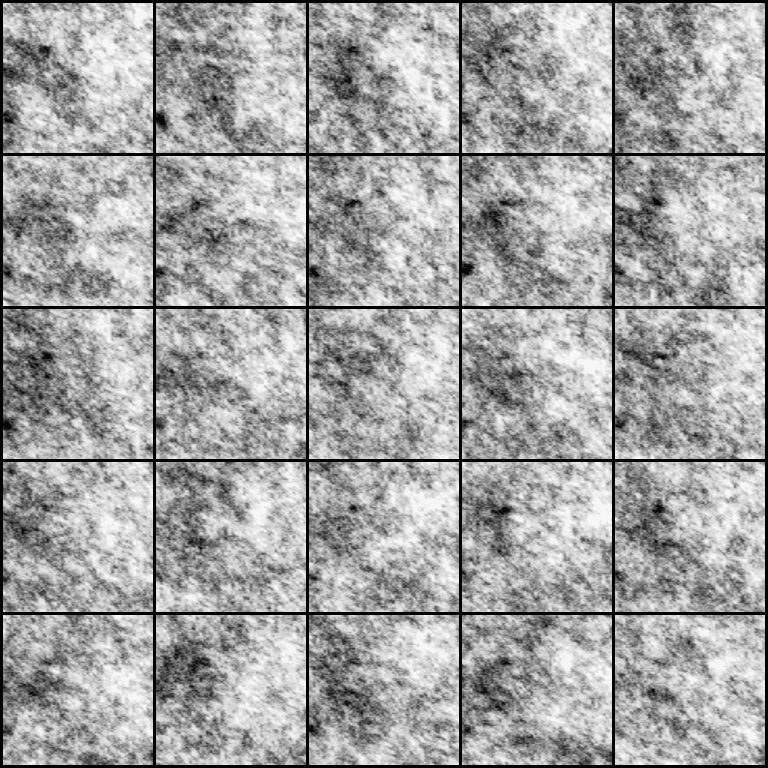
This texture is drawn by a WebGL 1 fragment shader. Its source:

```glsl
precision highp float;
// Five by five grid of grey, cloudy speckled tiles parted by thin black lines.
// Every tile shares its broad shading, dark spots and a faint common noise;
// skewed octaves of value noise and a fine grain make each tile different.

uniform vec2 u_resolution;

#define TILES 5.0
#define LINE_WIDTH 0.00390625
#define BASE_TONE 0.725
#define LEFT_SHADE 0.20
#define RIGHT_LIGHT 0.17
#define CLOUD_CONTRAST 0.33
#define SHARED_NOISE 0.45
#define GRAIN_CONTRAST 0.23
#define GRAIN_CELLS vec2(72.0, 100.0)
#define TILE_VARIATION 0.035
#define WHITE_LIMIT 0.965

float hash(vec3 p) {
  p = fract(p * 0.1031);
  p += dot(p, p.zyx + 31.32);
  return fract((p.x + p.y) * p.z);
}

// Value noise centred on zero; each seed gives an independent field.
float noise(vec2 p, float seed) {
  vec2 i = floor(p);
  vec2 f = fract(p);
  f = f * f * (3.0 - 2.0 * f);
  float low = mix(hash(vec3(i, seed)), hash(vec3(i + vec2(1.0, 0.0), seed)), f.x);
  float high = mix(hash(vec3(i + vec2(0.0, 1.0), seed)), hash(vec3(i + 1.0, seed)), f.x);
  return mix(low, high, f.y) - 0.5;
}

// Soft round or oval blob with a peak of one.
float blob(vec2 p, vec2 centre, vec2 radius) {
  vec2 d = (p - centre) / radius;
  return exp(-dot(d, d));
}

// Shading common to all tiles: dark left side, pale upper right, fixed spots.
float sharedTone(vec2 p, vec2 skewed) {
  float tone = BASE_TONE;
  tone -= LEFT_SHADE * blob(p, vec2(0.17, 0.56), vec2(0.30, 0.46));
  tone += RIGHT_LIGHT * blob(p, vec2(0.80, 0.60), vec2(0.34, 0.36));
  tone -= 0.06 * blob(p, vec2(0.62, 0.20), vec2(0.30, 0.16));
  vec2 ragged = p + 0.03 * vec2(noise(skewed * 30.0, 3.0), noise(skewed * 30.0, 5.0));
  tone -= 0.48 * blob(ragged, vec2(0.025, 0.235), vec2(0.050, 0.035));
  tone -= 0.38 * blob(ragged, vec2(0.30, 0.69), vec2(0.048, 0.026));
  tone -= 0.24 * blob(ragged, vec2(0.77, 0.83), vec2(0.040, 0.022));
  return tone;
}

// Cloud octaves: the tile's own field plus a weaker one common to all tiles.
float clouds(vec2 p, float seed) {
  float sum = 0.0;
  float frequency = 5.5;
  float weight = 0.75;
  for (int octave = 0; octave < 4; octave++) {
    float layer = float(octave) * 2.3;
    vec2 q = p * frequency + layer * 3.7;
    sum += weight * (noise(q, seed + layer) + SHARED_NOISE * noise(q, 11.0 + layer));
    frequency *= 2.1;
    weight = 1.0;
  }
  return sum * CLOUD_CONTRAST;
}

void main() {
  vec2 uv = gl_FragCoord.xy / u_resolution;
  vec2 pixel = 1.0 / u_resolution;
  float period = (1.0 - LINE_WIDTH) / TILES;

  // Tile index and position inside the tile
  vec2 cell = (uv - LINE_WIDTH) / period;
  vec2 id = floor(cell);
  vec2 p = fract(cell) * period / (period - LINE_WIDTH);
  float seed = 31.0 + 13.0 * (id.x + TILES * id.y);

  // Streaks run gently down to the right
  vec2 skewed = vec2(0.82 * p.x, p.y + 0.32 * p.x);
  float tone = sharedTone(p, skewed) + clouds(skewed, seed);
  tone += TILE_VARIATION * (hash(vec3(id, 7.0)) - 0.5);

  // Fine grain, stronger where the tile is dark
  float grain = noise(p * GRAIN_CELLS + 0.5, seed + 10.7);
  tone += GRAIN_CONTRAST * grain * mix(1.3, 0.65, smoothstep(0.45, 0.9, tone));

  // Compress the highlights
  tone -= 0.45 * max(tone - 0.82, 0.0);
  tone = clamp(tone, 0.03, WHITE_LIMIT);

  // Black grid lines, including the outer border
  vec2 offset = mod(uv - 0.5 * LINE_WIDTH + 0.5 * period, period) - 0.5 * period;
  vec2 halfWidth = vec2(0.5 * LINE_WIDTH);
  vec2 inside = smoothstep(halfWidth - 0.5 * pixel, halfWidth + 0.5 * pixel, abs(offset));
  gl_FragColor = vec4(vec3(tone * inside.x * inside.y), 1.0);
}
```
